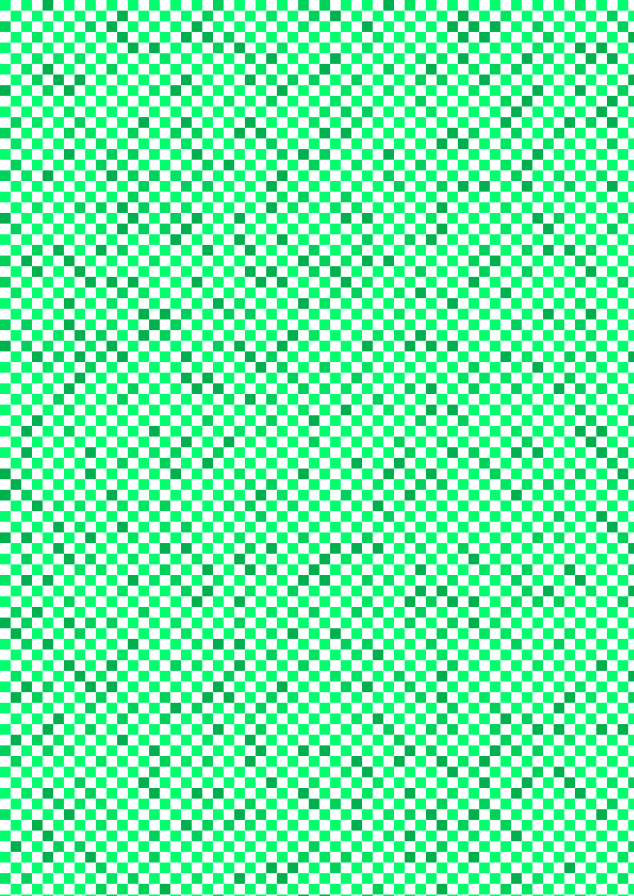
Write a Shadertoy shader that draws this pattern.

```glsl
// Fine green and white checkerboard whose green squares vary at random in shade.

const float CELLS_ACROSS = 59.54;   // squares of both colours along the width
const vec3 WHITE = vec3(1.0);
const vec3 GREEN = vec3(0.0, 1.0, 0.43);

// Brightness of the three darker greens
const float LIGHT_SHADE = 0.90;
const float MID_SHADE = 0.82;
const float DARK_SHADE = 0.69;

// Random value above which each shade takes over
const float LIGHT_FROM = 0.67;
const float MID_FROM = 0.75;
const float DARK_FROM = 0.87;

const float SEED = 17.0;

// Sine-free hash of a cell to 0..1
float hash(vec2 cell) {
    vec3 p = fract(vec3(cell.xyx + SEED) * 0.1031);
    p += dot(p, p.yzx + 33.33);
    return fract((p.x + p.y) * p.z);
}

// Mostly full green, with a scatter of darker steps
float shadeOf(vec2 cell) {
    float h = hash(cell);
    float shade = h < LIGHT_FROM ? 1.0 : LIGHT_SHADE;
    shade = h < MID_FROM ? shade : MID_SHADE;
    return h < DARK_FROM ? shade : DARK_SHADE;
}

// Green where column plus row is even, white elsewhere
vec3 cellColor(vec2 cell) {
    bool isGreen = mod(cell.x + cell.y, 2.0) < 0.5;
    return isGreen ? GREEN * shadeOf(cell) : WHITE;
}

void mainImage(out vec4 fragColor, in vec2 fragCoord) {
    // Square cells counted from the top left corner
    float pixel = CELLS_ACROSS / iResolution.x;
    vec2 p = vec2(fragCoord.x, iResolution.y - fragCoord.y) * pixel;

    // Box filter over the four cells around the nearest corner
    vec2 cell = floor(p - 0.5);
    vec2 blend = clamp((p - cell - 1.0) / pixel + 0.5, 0.0, 1.0);
    vec3 upper = mix(cellColor(cell), cellColor(cell + vec2(1, 0)), blend.x);
    vec3 lower = mix(cellColor(cell + vec2(0, 1)), cellColor(cell + vec2(1, 1)), blend.x);

    fragColor = vec4(mix(upper, lower, blend.y), 1.0);
}
```
